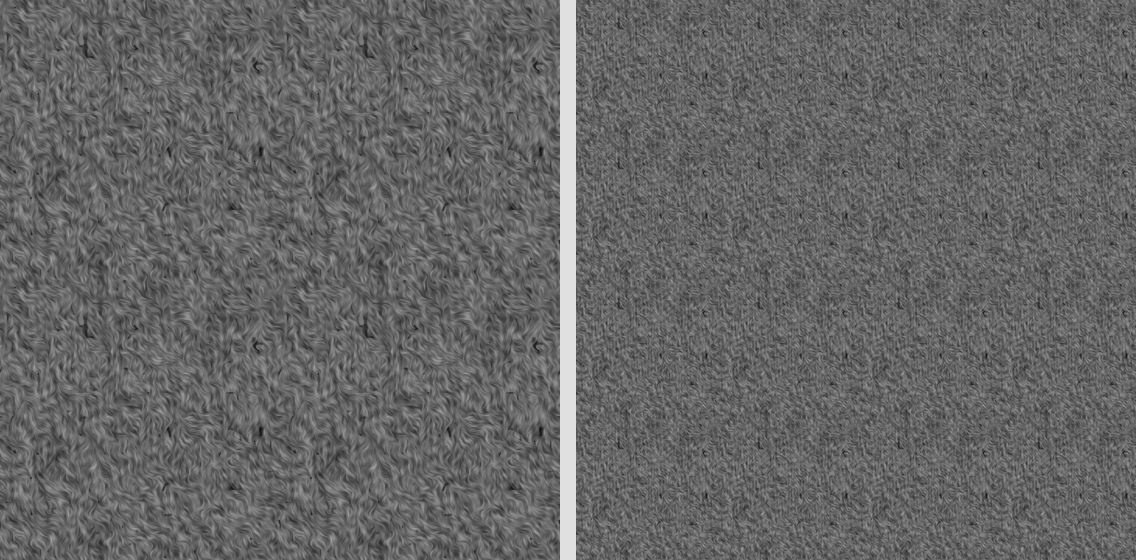
Left: one tile. Right: repeated 2 by 2.
This texture is drawn by a WebGL 2 fragment shader. Its source:

```glsl
#version 300 es
precision highp float;
// Rough grey stone in short, wavy brush strokes. Wrapping noise is averaged
// along a swirling flow field to form the strokes, then shaded with a soft
// relief, faint tonal patches and a few small dark pits.

#define TILES 2.0           // whole repeats across the canvas
#define BASE_TONE 0.397     // mean grey
#define STROKE_GAIN 0.62    // contrast of the strokes
#define STROKE_CELLS 180.0  // fine stroke cells per tile
#define CLUMP_CELLS 70.0    // coarse stroke cells per tile
#define STROKE_STEP 0.0019  // trace step, in tiles
#define STROKE_STEPS 8      // steps each way along the flow
#define LEAN 2.02           // mean stroke direction, in radians
#define SWIRL 2.3           // how far strokes turn from it
#define RELIEF_GAIN 0.34    // strength of the side lighting
#define PATCH_GAIN 0.05     // contrast of the broad patches
#define PIT_DEPTH 0.18      // darkness of the pits

uniform vec2 u_resolution;
out vec4 fragColor;

float hash(vec2 cell, float seed) {
    return fract(sin(dot(cell, vec2(127.1, 311.7)) + seed * 17.3) * 43758.5453);
}

// Value noise that wraps after one tile; cells must be a whole number.
float wrapNoise(vec2 p, float cells, float seed) {
    vec2 q = p * cells;
    vec2 cell = floor(q);
    vec2 f = q - cell;
    f = f * f * (3.0 - 2.0 * f);
    vec2 lo = mod(cell, cells);
    vec2 hi = mod(cell + 1.0, cells);
    float bottom = mix(hash(lo, seed), hash(vec2(hi.x, lo.y), seed), f.x);
    float top = mix(hash(vec2(lo.x, hi.y), seed), hash(hi, seed), f.x);
    return mix(bottom, top, f.y);
}

// Direction of the strokes: a steep lean with broad and small swirls.
vec2 flow(vec2 p) {
    float turn = wrapNoise(p, 27.0, 1.0) - 0.5;
    turn += 0.5 * (wrapNoise(p, 61.0, 2.0) - 0.5);
    float angle = LEAN + SWIRL * turn;
    return vec2(cos(angle), sin(angle));
}

float grain(vec2 p) {
    return 0.74 * wrapNoise(p, STROKE_CELLS, 3.0)
         + 0.26 * wrapNoise(p, CLUMP_CELLS, 4.0);
}

float height(vec2 p) {
    return 0.5 * wrapNoise(p, 19.0, 5.0) + 0.35 * wrapNoise(p, 43.0, 6.0);
}

void main() {
    vec2 p = gl_FragCoord.xy / u_resolution * TILES;

    // Strokes: weighted mean of the grain, traced both ways along the flow.
    float total = grain(p);
    float weights = 1.0;
    vec2 ahead = p;
    vec2 behind = p;
    for (int i = 1; i <= STROKE_STEPS; i++) {
        float weight = 1.0 - float(i) / float(STROKE_STEPS + 1);
        ahead += flow(ahead) * STROKE_STEP;
        behind -= flow(behind) * STROKE_STEP;
        total += weight * (grain(ahead) + grain(behind));
        weights += 2.0 * weight;
    }
    float stroke = total / weights - 0.5;

    // Relief lit from the lower left, smeared along the strokes.
    vec2 toLight = vec2(-0.010, -0.005);
    float relief = height(ahead) - height(ahead + toLight);

    // Faint patches, and sparse pits drawn out along the strokes.
    float patches = wrapNoise(ahead, 11.0, 7.0) - 0.5;
    float pitNoise = wrapNoise(mix(p, ahead, 0.8), 46.0, 8.0);
    float pits = smoothstep(0.90, 0.99, pitNoise);

    float tone = BASE_TONE + STROKE_GAIN * stroke + RELIEF_GAIN * relief
               + PATCH_GAIN * patches - PIT_DEPTH * pits;
    fragColor = vec4(vec3(clamp(tone, 0.0, 1.0)), 1.0);
}
```
